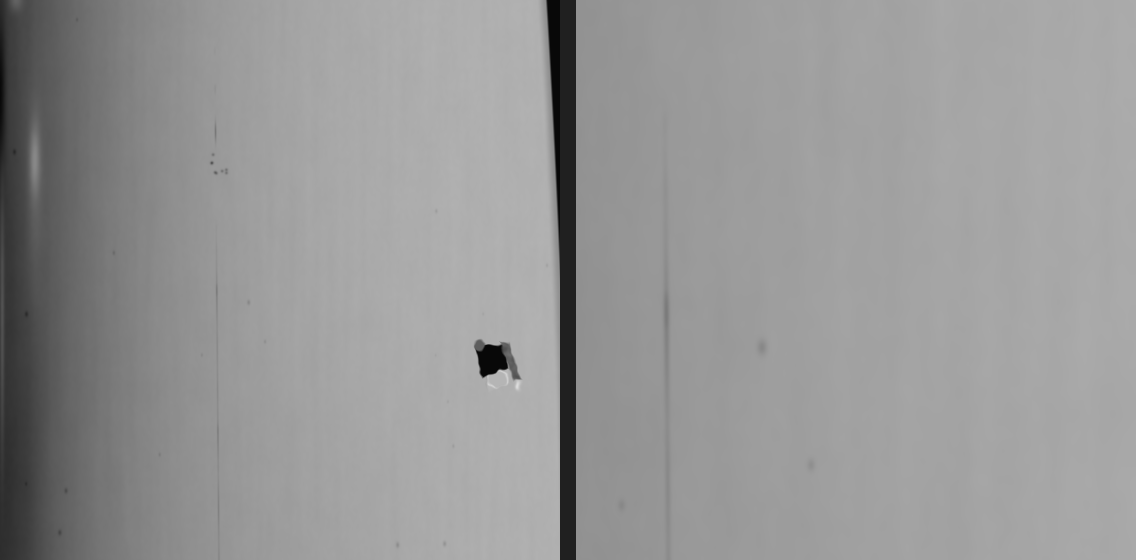
Left: the whole. Right: its middle third, enlarged.
Reproduce this texture procedurally as a three.js fragment shader.

```glsl
varying vec2 vUv;

const float WALL_LIT = 0.70;
const float WALL_FALL = 0.50;
const float BACKDROP = 0.03;
const float CAVITY = 0.03;
const float FLAP = 0.37;
const float CHIP = 0.71;
const vec2 HOLE_CENTRE = vec2(0.885, 0.352);

vec2 hash2(vec2 p) {
  p = vec2(dot(p, vec2(127.1, 311.7)), dot(p, vec2(269.5, 183.3)));
  return fract(sin(p) * 43758.5);
}

float corner(vec2 cell, vec2 f, vec2 o) {
  return dot(hash2(cell + o) * 2.0 - 1.0, f - o);
}

float gradientNoise(vec2 p) {
  vec2 c = floor(p), f = fract(p);
  vec2 u = f * f * (3.0 - 2.0 * f);
  float low = mix(corner(c, f, vec2(0, 0)), corner(c, f, vec2(1, 0)), u.x);
  float high = mix(corner(c, f, vec2(0, 1)), corner(c, f, vec2(1, 1)), u.x);
  return mix(low, high, u.y);
}

// Soft elliptical spot: 1 at the centre, fading outwards
float glow(vec2 p, vec2 centre, vec2 radius) {
  vec2 d = (p - centre) / radius;
  return exp(-dot(d, d));
}

float fill(float dist, float soft) {
  return 1.0 - smoothstep(-soft, soft, dist);
}

float edgeSide(vec2 p, vec2 a, vec2 b) {
  vec2 d = normalize(b - a);
  return dot(p - a, vec2(-d.y, d.x));
}

// Convex quad with corners listed clockwise
float quad(vec2 p, vec2 a, vec2 b, vec2 c, vec2 d) {
  return max(max(edgeSide(p, a, b), edgeSide(p, b, c)),
             max(edgeSide(p, c, d), edgeSide(p, d, a)));
}

// Curved wall: falls into shade towards the left
float wallShade(vec2 p) {
  float shade = WALL_LIT - WALL_FALL * exp(-4.1 * p.x);
  shade -= 0.05 * glow(p, vec2(0.04, 0.15), vec2(0.045, 0.4));
  shade -= 0.025 * glow(p, vec2(0.55, 0.0), vec2(0.3, 0.35));
  shade += 0.17 * glow(p, vec2(0.062, 0.715), vec2(0.009, 0.06));
  shade += 0.06 * glow(p, vec2(0.062, 0.66), vec2(0.016, 0.17));
  shade += 0.13 * glow(p, vec2(0.028, 1.0), vec2(0.012, 0.02));
  shade += 0.13 * glow(p, vec2(0.004, 0.42), vec2(0.004, 0.22));
  shade -= 0.17 * glow(p, vec2(0.0, 0.83), vec2(0.009, 0.13));
  return shade;
}

// Faint vertical streaks and broad mottling
float grain(vec2 p) {
  return 0.014 * gradientNoise(p * vec2(70.0, 4.0))
       + 0.010 * gradientNoise(p * vec2(28.0, 18.0))
       + 0.008 * gradientNoise(p * vec2(130.0, 75.0));
}

// Thin broken seam running down the wall
float seam(vec2 p) {
  float x = 0.391 - 0.008 * p.y;
  float line = exp(-pow((p.x - x) / 0.0018, 2.0));
  float broken = 0.65 + 0.9 * gradientNoise(vec2(3.0, p.y * 16.0));
  float lower = (1.0 - smoothstep(0.5, 0.62, p.y)) * broken;
  float dash = glow(vec2(0.0, p.y), vec2(0.0, 0.765), vec2(1.0, 0.018));
  float upper = 0.35 * smoothstep(0.1, 0.4, gradientNoise(vec2(8.0, p.y * 28.0)));
  return line * (0.085 * lower + 0.13 * dash + 0.1 * upper);
}

// Sparse faint specks, one candidate per grid cell
float scatteredSpecks(vec2 p, float cells) {
  vec2 cell = floor(p * cells);
  vec2 h = hash2(cell + 17.0);
  vec2 centre = (cell + 0.25 + 0.5 * hash2(cell + 41.0)) / cells;
  vec2 radius = vec2(0.0025, 0.004) * (0.7 + 0.6 * h.y);
  return step(0.84, h.x) * (0.03 + 0.07 * h.y) * glow(p, centre, radius);
}

float speckCluster(vec2 p, vec2 centre) {
  float sum = 0.0;
  for (int i = 0; i < 8; i++) {
    vec2 offset = (hash2(vec2(float(i), 5.0)) - 0.5) * vec2(0.032, 0.042);
    sum += 0.15 * glow(p, centre + offset, vec2(0.0028));
  }
  return sum;
}

// Torn hole, in hundredths of the canvas around its centre
float paintHole(float wall, vec2 p) {
  vec2 q = p + 0.5 * vec2(gradientNoise(p * 0.8), gradientNoise(p * 0.8 + 9.0));
  float chip = quad(q, vec2(-2.2, -1.8), vec2(2.2, -1.0), vec2(2.5, -3.6), vec2(-1.2, -5.0));
  float cavity = quad(q, vec2(-3.7, 3.1), vec2(1.5, 3.2), vec2(2.2, -0.9), vec2(-2.4, -2.6));
  float flap = quad(q, vec2(0.7, 3.7), vec2(2.5, 3.6), vec2(4.4, -2.9), vec2(3.3, -3.2));
  float shade = mix(wall, CHIP, fill(chip, 0.3));
  float curl = abs(length((q - vec2(0.3, -3.0)) * vec2(0.8, 1.0)) - 1.5);
  shade += (0.13 * fill(curl - 0.12, 0.2) - 0.12 * fill(abs(q.x + 1.7) - 0.2, 0.3)) * fill(chip, 0.4);
  shade = mix(shade, CAVITY, fill(cavity, 0.2));
  shade = mix(shade, FLAP + 0.12 * gradientNoise(q), fill(flap, 0.25));
  shade = mix(shade, FLAP, fill(length(q - vec2(-2.9, 3.1)) - 0.95, 0.25));
  return shade + 0.18 * glow(q, vec2(4.0, -4.0), vec2(0.45, 0.8));
}

void main() {
  vec2 p = vUv;
  float shade = wallShade(p) + grain(p) - seam(p);
  shade -= scatteredSpecks(p, 12.0) + speckCluster(p, vec2(0.393, 0.705));
  shade = paintHole(shade, (p - HOLE_CENTRE) * 100.0);

  // Slanted right rim against the dark backdrop
  float t = 1.0 - p.y;
  float rim = p.x - (0.976 + 0.06 * t - 0.02 * t * t);
  shade -= 0.14 * smoothstep(-0.018, 0.0, rim);
  shade = mix(BACKDROP, shade, fill(rim, 0.0025));
  gl_FragColor = vec4(vec3(clamp(shade, 0.0, 1.0)), 1.0);
}
```
